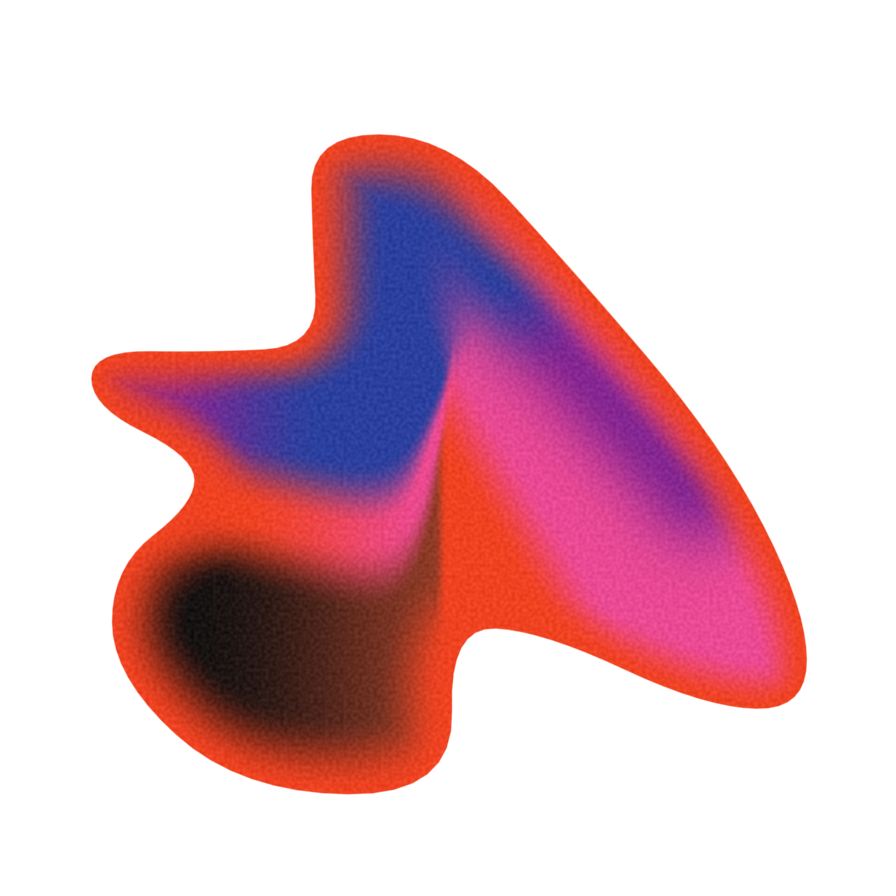
A Shadertoy shader for this background:

```glsl
// A soft blob with a folded, glowing colour gradient on plain white.
// The outline is a closed quadratic B-spline turned into a signed distance;
// two gradient sheets meet at a crease, then a warm rim and grain are added.

#define STEPS 8             // straight pieces per spline arc
#define GRAIN_SCALE 240.0   // grain cells across the canvas
#define GRAIN_AMOUNT 0.07
#define RIM_LEFT 0.088      // depth of the warm rim on each side
#define RIM_RIGHT 0.058
#define ORANGE vec3(0.94, 0.26, 0.13)
#define PINK   vec3(0.92, 0.29, 0.58)
#define PURPLE vec3(0.52, 0.15, 0.57)
#define BLUE   vec3(0.17, 0.25, 0.62)
#define BLACK  vec3(0.08, 0.07, 0.07)
#define BROWN  vec3(0.62, 0.25, 0.16)

// Control polygon of the outline, clockwise from the top lobe
const int CORNERS = 20;
const vec2 outline[CORNERS] = vec2[CORNERS](
    vec2(0.346, 0.850), vec2(0.500, 0.850), vec2(0.633, 0.706), vec2(0.805, 0.505),
    vec2(0.900, 0.320), vec2(0.901, 0.208), vec2(0.788, 0.210), vec2(0.605, 0.296),
    vec2(0.501, 0.301), vec2(0.508, 0.112), vec2(0.268, 0.115), vec2(0.125, 0.245),
    vec2(0.125, 0.367), vec2(0.217, 0.438), vec2(0.217, 0.490), vec2(0.102, 0.546),
    vec2(0.102, 0.609), vec2(0.234, 0.607), vec2(0.355, 0.613), vec2(0.349, 0.727));

// Signed distance to the outline, negative inside
float blobDistance(vec2 p) {
    float nearest = 10.0, side = 1.0;
    vec2 a = mix(outline[CORNERS - 1], outline[0], 0.5);
    for (int i = 0; i < CORNERS; i++) {
        vec2 corner = outline[i];
        vec2 start = mix(outline[(i + CORNERS - 1) % CORNERS], corner, 0.5);
        vec2 end = mix(corner, outline[(i + 1) % CORNERS], 0.5);
        for (int j = 1; j <= STEPS; j++) {
            float t = float(j) / float(STEPS);
            vec2 b = mix(mix(start, corner, t), mix(corner, end, t), t);
            vec2 edge = b - a, rel = p - a;
            vec2 gap = rel - edge * clamp(dot(rel, edge) / dot(edge, edge), 0.0, 1.0);
            nearest = min(nearest, dot(gap, gap));
            // Flip the side at each crossing of a horizontal ray
            if ((a.y > p.y) != (b.y > p.y) && p.x < a.x + edge.x * rel.y / edge.y) side = -side;
            a = b;
        }
    }
    return side * sqrt(nearest);
}

vec2 hashGradient(vec2 cell) {
    vec3 h = fract(cell.xyx * vec3(0.1031, 0.1030, 0.0973));
    h += dot(h, h.yzx + 33.33);
    float angle = 6.2832 * fract((h.x + h.y) * h.z);
    return vec2(cos(angle), sin(angle));
}

float gradientNoise(vec2 p) {
    vec2 cell = floor(p), f = fract(p), u = f * f * (3.0 - 2.0 * f);
    vec2 e = vec2(1.0, 0.0);
    float low = mix(dot(hashGradient(cell), f), dot(hashGradient(cell + e), f - e), u.x);
    float high = mix(dot(hashGradient(cell + e.yx), f - e.yx),
                     dot(hashGradient(cell + 1.0), f - 1.0), u.x);
    return mix(low, high, u.y);
}

// Left sheet: cool, warm and dark bands that sweep upward at the crease
vec3 leftSheet(vec2 p, float creaseX) {
    float sweep = 0.182 * exp(min(p.x - creaseX, 0.0) / 0.026);
    float depth = 0.440 - 0.25 * (p.x - 0.221) + sweep - p.y;
    vec3 cool = mix(PURPLE, BLUE, smoothstep(0.18, 0.36, p.x));
    vec3 warm = mix(ORANGE, PINK, smoothstep(0.26, 0.50, p.x));
    vec3 shade = mix(BLACK, BROWN, smoothstep(0.20, 0.56, p.x));
    vec3 color = mix(cool, warm, smoothstep(-0.085, -0.01, depth));
    return mix(color, shade, smoothstep(0.005, 0.085, depth));
}

// Right sheet: a diagonal cool ridge in pink, falling to orange below
vec3 rightSheet(vec2 p) {
    vec2 axis = vec2(0.675, -0.738), rel = p - vec2(0.508, 0.740);
    float along = dot(rel, axis);
    float across = dot(rel, vec2(axis.y, -axis.x));
    float spread = across / (across > 0.0 ? 0.058 : 0.039);
    float ridge = exp(-spread * spread) * (1.0 - smoothstep(0.38, 0.51, along));
    vec3 core = mix(BLUE, PURPLE, smoothstep(0.06, 0.20, along));
    vec3 color = mix(PINK, core, ridge);
    return mix(color, ORANGE, smoothstep(0.11, 0.18, across - 0.2 * (along - 0.2)));
}

void mainImage(out vec4 fragColor, in vec2 fragCoord) {
    float size = min(iResolution.x, iResolution.y);
    vec2 p = (fragCoord - 0.5 * iResolution.xy) / size + 0.5;
    float dist = blobDistance(p);

    // Join the sheets: sharp in the middle of the crease, soft at its ends
    float creaseX = mix(0.492, 0.506, smoothstep(0.48, 0.62, p.y));
    float softness = 0.007 + 0.035 * smoothstep(0.55, 0.68, p.y)
                   + 0.03 * (1.0 - smoothstep(0.24, 0.33, p.y));
    float fold = smoothstep(-softness, softness, p.x - creaseX);
    vec3 color = mix(leftSheet(p, creaseX), rightSheet(p), fold);

    // Warm rim, thinner around the left arm
    vec2 arm = (p - vec2(0.286, 0.61)) / 0.13;
    float rim = mix(RIM_LEFT, RIM_RIGHT, smoothstep(0.49, 0.63, p.x)) - 0.036 * exp(-dot(arm, arm));
    color = mix(ORANGE, color, smoothstep(0.0, rim, -dist));

    // Film grain, then the white ground with a smooth edge
    color += GRAIN_AMOUNT * gradientNoise(p * GRAIN_SCALE);
    float pixel = 1.0 / size;
    color = mix(color, vec3(1.0), smoothstep(-pixel, pixel, dist));
    fragColor = vec4(clamp(color, 0.0, 1.0), 1.0);
}
```
